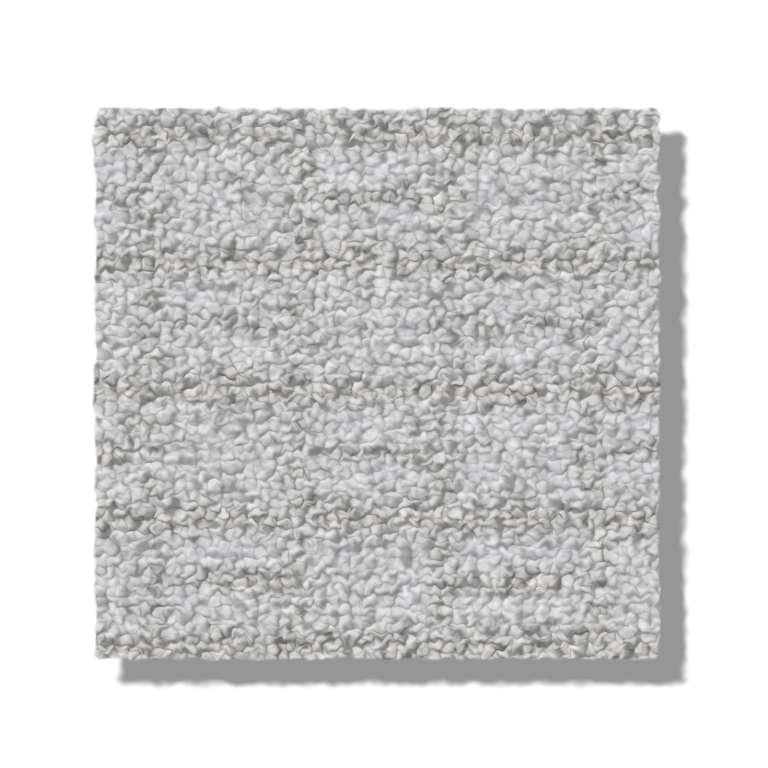
A Shadertoy shader for this texture:

```glsl
// A square swatch of grey loop-pile carpet on white, with a soft offset shadow.
// Tufts are the upper envelope of randomly turned, curled bumps; a basket weave
// of blocks and seams sets their depth. Noise wraps and white margins close the tile.

#define TUFTS vec2(66.0, 80.0)
#define WEAVE vec2(5.2, 6.0)
#define WEAVE_ORIGIN vec2(0.195, 0.160)
#define SWATCH_CENTRE vec2(0.491, 0.500)
#define SWATCH_HALF vec2(0.367, 0.358)
#define SHADOW_OFFSET vec2(0.033, -0.032)
#define SHADOW_GREY 0.59
#define PILE_GREY 0.785
#define SEAM_DARKNESS 0.085
#define TUFT_CONTRAST 0.20
#define LIGHT_STRENGTH 0.13
#define EDGE_WOBBLE 0.005

vec2 hash22(vec2 p) {
    vec3 q = fract(p.xyx * vec3(0.1031, 0.1030, 0.0973));
    q += dot(q, q.yzx + 33.33);
    return fract((q.xx + q.yz) * q.zy);
}

float cornerSlope(vec2 corner, vec2 offset, vec2 period) {
    float angle = 6.2832 * hash22(mod(corner, period) + 11.0).x;
    return dot(vec2(cos(angle), sin(angle)), offset);
}

// Gradient noise that wraps after "period" cells, one canvas wide
float wrapNoise(vec2 uv, vec2 period) {
    vec2 p = uv * period, c = floor(p), f = p - c;
    vec2 w = f * f * f * (f * (f * 6.0 - 15.0) + 10.0);
    vec2 x = vec2(1.0, 0.0), y = vec2(0.0, 1.0);
    float low = mix(cornerSlope(c, f, period), cornerSlope(c + x, f - x, period), w.x);
    float high = mix(cornerSlope(c + y, f - y, period), cornerSlope(c + 1.0, f - 1.0, period), w.x);
    return mix(low, high, w.y);
}

// Height of the pile: the tallest curled tuft at this place
float pileHeight(vec2 uv) {
    vec2 g = uv * TUFTS, cell = floor(g);
    float tallest = -1.0;
    for (int j = -1; j <= 1; j++)
    for (int i = -1; i <= 1; i++) {
        vec2 id = cell + vec2(i, j);
        vec2 wrapped = mod(id, TUFTS);
        vec2 place = hash22(wrapped), kind = hash22(wrapped + 157.0);
        vec2 d = g - id - 0.12 - 0.76 * place;
        float turn = (kind.x - 0.5) * 3.0;
        d = mat2(cos(turn), -sin(turn), sin(turn), cos(turn)) * d;
        d.y += (kind.y - 0.5) * 1.6 * d.x * d.x;
        d.y *= 1.6;
        tallest = max(tallest, 1.0 + 0.4 * fract(kind.y * 7.3) - 1.4 * dot(d, d));
    }
    return tallest;
}

float ridge(float distance, float width) {
    float t = distance / width;
    return exp(-t * t);
}

// 0 on the flat parts of the blocks, 1 in the rough seams
float weaveSeam(vec2 uv) {
    vec2 q = (uv - WEAVE_ORIGIN) * WEAVE;
    q += 0.14 * vec2(wrapNoise(uv, vec2(19.0)), wrapNoise(uv + 0.37, vec2(23.0)));
    vec2 block = floor(q), f = q - block;
    vec2 border = min(f, 1.0 - f);
    float inside = smoothstep(0.0, 0.12, border.x);
    bool striped = mod(block.x + block.y, 2.0) < 0.5;
    float middle = striped ? ridge(f.y - 0.5, 0.09) : 0.22;
    float seam = max(ridge(border.y, 0.17), 0.7 * ridge(border.x, 0.15));
    seam = max(seam, middle * inside);
    return clamp(seam + 0.45 * wrapNoise(uv, vec2(31.0, 37.0)), 0.0, 1.0);
}

vec3 carpet(vec2 uv) {
    vec2 drift = 0.007 * vec2(wrapNoise(uv, vec2(83.0)), wrapNoise(uv + 0.61, vec2(89.0)));
    vec2 p = uv + drift;
    vec2 towardLight = vec2(-0.18, 0.24) / TUFTS;
    float seam = weaveSeam(uv);
    float height = pileHeight(p);
    float slope = height - pileHeight(p + towardLight);

    // Soft limits keep the gaps from going black and the crowns from going white
    float relief = TUFT_CONTRAST * (height - 0.84) + LIGHT_STRENGTH * slope;
    relief = 0.20 * tanh(relief * mix(0.65, 1.25, seam) / 0.20);

    // Sparse thin creases between yarn loops
    float crease = ridge(wrapNoise(p, vec2(59.0, 71.0)), 0.09);
    crease *= smoothstep(0.0, 0.35, wrapNoise(uv, vec2(47.0, 53.0)) + 0.2 * seam);

    float tone = PILE_GREY - SEAM_DARKNESS * seam + relief;
    tone -= crease * mix(0.05, 0.13, seam);
    tone += 0.09 * wrapNoise(uv, vec2(113.0, 139.0));
    tone += 0.07 * wrapNoise(uv, vec2(29.0, 41.0));
    vec3 tint = mix(vec3(0.997, 0.996, 1.010), vec3(1.006, 1.0, 0.985), seam);
    return clamp(tone, 0.42, 0.92) * tint;
}

// Signed distance to a box with slightly rounded corners
float boxDistance(vec2 p, vec2 halfSize) {
    vec2 d = abs(p) - halfSize + 0.008;
    return length(max(d, 0.0)) + min(max(d.x, d.y), 0.0) - 0.008;
}

float swatchDistance(vec2 uv) {
    float wobble = wrapNoise(uv, vec2(37.0)) + 0.6 * wrapNoise(uv, vec2(71.0));
    return boxDistance(uv - SWATCH_CENTRE, SWATCH_HALF) + EDGE_WOBBLE * wobble;
}

void mainImage(out vec4 fragColor, in vec2 fragCoord) {
    vec2 uv = fragCoord / iResolution.xy;
    float shadow = 1.0 - smoothstep(-0.006, 0.007, swatchDistance(uv - SHADOW_OFFSET));
    float cover = 1.0 - smoothstep(-0.0025, 0.0025, swatchDistance(uv));
    vec3 color = mix(vec3(1.0), vec3(SHADOW_GREY), shadow);
    color = mix(color, carpet(uv), cover);
    fragColor = vec4(color, 1.0);
}
```
